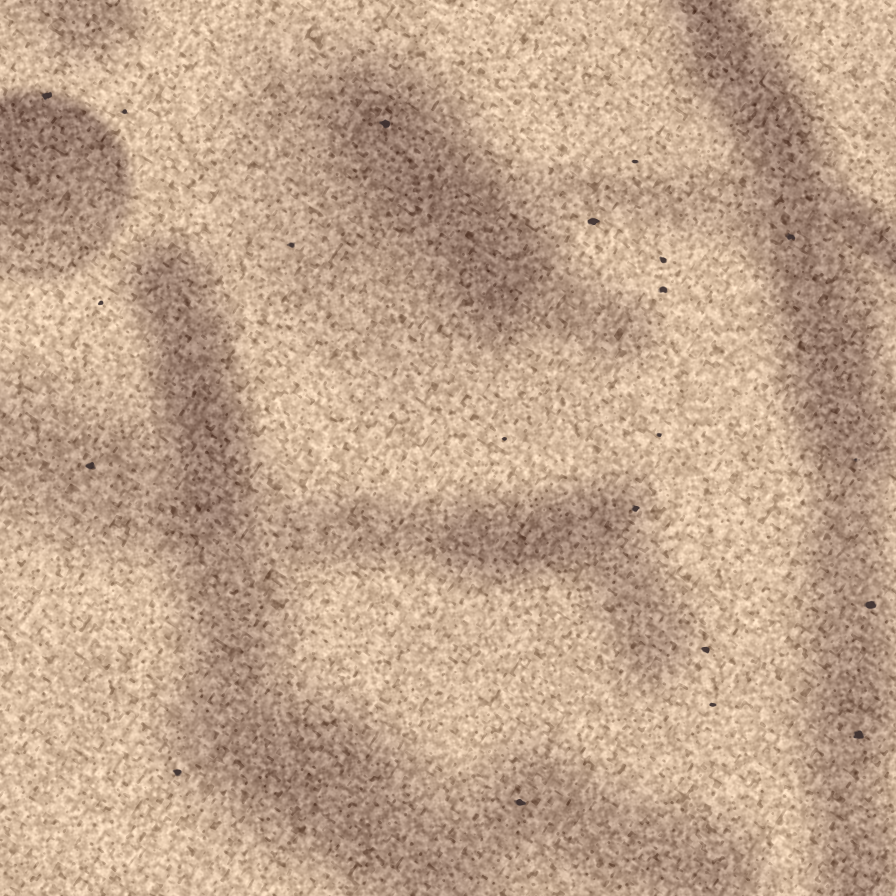
Write a three.js fragment shader that draws this texture.

```glsl
varying vec2 vUv;

const vec3 LIT_SAND = vec3(0.865, 0.755, 0.645);
const vec3 SHADED_SAND = vec3(0.575, 0.465, 0.41);
const vec3 GRAIN_TINT = vec3(0.98, 1.0, 0.98);
const vec3 PEBBLE_COLOR = vec3(0.22, 0.17, 0.17);
const float GRAIN_SCALE = 225.0;
const float GRAIN_CONTRAST = 0.38;
const float DARK_GRAIN_DEPTH = 0.17;
const float MOTTLE_DEPTH = 0.34;
const float EDGE_WARP = 0.045;
const float PEBBLE_CELLS = 13.0;
const float PEBBLE_CHANCE = 0.10;

float hash(vec2 p) {
  vec3 q = fract(vec3(p.xyx) * 0.1031);
  q += dot(q, q.yzx + 33.33);
  return fract((q.x + q.y) * q.z);
}

float noise(vec2 p) {
  vec2 cell = floor(p);
  vec2 f = fract(p);
  f = f * f * (3.0 - 2.0 * f);
  float low = mix(hash(cell), hash(cell + vec2(1.0, 0.0)), f.x);
  float high = mix(hash(cell + vec2(0.0, 1.0)), hash(cell + 1.0), f.x);
  return mix(low, high, f.y);
}

float fbm(vec2 p) {
  float sum = 0.0;
  float amplitude = 0.5;
  for (int i = 0; i < 4; i++) {
    sum += amplitude * noise(p);
    p = mat2(1.6, 1.2, -1.2, 1.6) * p + 7.3;
    amplitude *= 0.5;
  }
  return sum / 0.9375;
}

// Soft shadow lying along the segment from a to b
float shadow(vec2 p, vec2 a, vec2 b, float radius, float depth) {
  vec2 along = b - a;
  float t = clamp(dot(p - a, along) / dot(along, along), 0.0, 1.0);
  float d = length(p - a - along * t);
  return depth * (1.0 - smoothstep(radius * 0.2, radius * 1.8, d));
}

float cover(float a, float b) {
  return a + b - a * b;
}

// Hollows and ridges, 0 in light and 1 in full shade
float duneShade(vec2 uv) {
  vec2 warp = vec2(fbm(uv * 7.0 + 3.0), fbm(uv * 7.0 + 41.0)) - 0.5;
  vec2 p = uv + EDGE_WARP * warp;

  // Left ridge, running down to the lower middle
  float left = shadow(p, vec2(0.195, 0.69), vec2(0.25, 0.44), 0.042, 0.82);
  left = max(left, shadow(p, vec2(0.25, 0.44), vec2(0.27, 0.20), 0.06, 0.66));
  left = max(left, shadow(p, vec2(0.27, 0.20), vec2(0.50, 0.03), 0.075, 0.72));

  // Upper hollow with its tail
  float hollow = shadow(p, vec2(0.43, 0.87), vec2(0.56, 0.70), 0.062, 0.70);
  hollow = max(hollow, shadow(p, vec2(0.56, 0.70), vec2(0.69, 0.63), 0.04, 0.55));
  hollow = cover(hollow, shadow(p, vec2(0.37, 0.82), vec2(0.46, 0.72), 0.12, 0.42));

  // Middle bar
  float bar = shadow(p, vec2(0.33, 0.41), vec2(0.52, 0.40), 0.035, 0.52);
  bar = max(bar, shadow(p, vec2(0.52, 0.40), vec2(0.68, 0.41), 0.045, 0.75));
  bar = max(bar, shadow(p, vec2(0.68, 0.40), vec2(0.74, 0.29), 0.045, 0.55));

  // Right ridge with its branch
  float right = shadow(p, vec2(0.77, 1.02), vec2(0.90, 0.76), 0.045, 0.85);
  right = max(right, shadow(p, vec2(0.90, 0.76), vec2(0.955, 0.50), 0.05, 0.76));
  right = max(right, shadow(p, vec2(0.955, 0.50), vec2(0.95, -0.02), 0.045, 0.62));
  right = max(right, shadow(p, vec2(0.92, 0.78), vec2(1.02, 0.70), 0.025, 0.75));

  // Faint dips
  float dips = shadow(p, vec2(-0.02, 0.51), vec2(0.20, 0.45), 0.075, 0.48);
  dips = max(dips, shadow(p, vec2(0.60, 0.10), vec2(0.78, 0.03), 0.06, 0.58));
  dips = max(dips, shadow(p, vec2(0.62, 0.79), vec2(0.84, 0.77), 0.03, 0.28));
  dips = max(dips, shadow(p, vec2(0.05, 1.02), vec2(0.09, 0.98), 0.05, 0.50));

  // Round cast shadow, crisper than the rest and fading downward
  float disc = length(uv + 0.012 * warp - vec2(0.04, 0.79)) - 0.106;
  float round = (1.0 - smoothstep(-0.012, 0.012, disc)) * mix(0.42, 0.92, smoothstep(0.69, 0.85, uv.y));

  float shade = cover(max(left, bar), max(hollow, right));
  return max(cover(shade, dips), round);
}

// Fine tone variation around zero, with sparse dark grains
float grainTone(vec2 uv) {
  vec2 p = mat2(0.83, 0.56, -0.56, 0.83) * uv * GRAIN_SCALE + 300.0;
  float grains = 0.68 * noise(p) + 0.32 * noise(p.yx * 1.8 + 19.0) - 0.5;
  float dark = smoothstep(0.66, 0.92, noise(p * 0.93 + 91.0));
  return GRAIN_CONTRAST * grains - DARK_GRAIN_DEPTH * dark;
}

// At most one small pebble in each cell
float pebbles(vec2 uv) {
  vec2 cell = floor(uv * PEBBLE_CELLS);
  vec2 center = 0.2 + 0.6 * vec2(hash(cell + 11.0), hash(cell + 57.0));
  vec2 offset = (fract(uv * PEBBLE_CELLS) - center) / PEBBLE_CELLS;
  float radius = mix(0.002, 0.0048, hash(cell + 83.0));
  float d = length(offset * vec2(0.85, 1.15)) + 0.003 * (noise(uv * 300.0) - 0.5);
  return step(hash(cell + 29.0), PEBBLE_CHANCE) * (1.0 - smoothstep(radius - 0.0012, radius + 0.0012, d));
}

void main() {
  float mottle = MOTTLE_DEPTH * (fbm(vUv * 9.0 + 60.0) - 0.42);
  float shade = clamp(duneShade(vUv) + mottle, 0.0, 1.0);
  vec3 color = mix(LIT_SAND, SHADED_SAND, shade) + grainTone(vUv) * GRAIN_TINT;
  color = mix(color, PEBBLE_COLOR, 0.9 * pebbles(vUv));
  gl_FragColor = vec4(clamp(color, 0.0, 1.0), 1.0);
}
```
